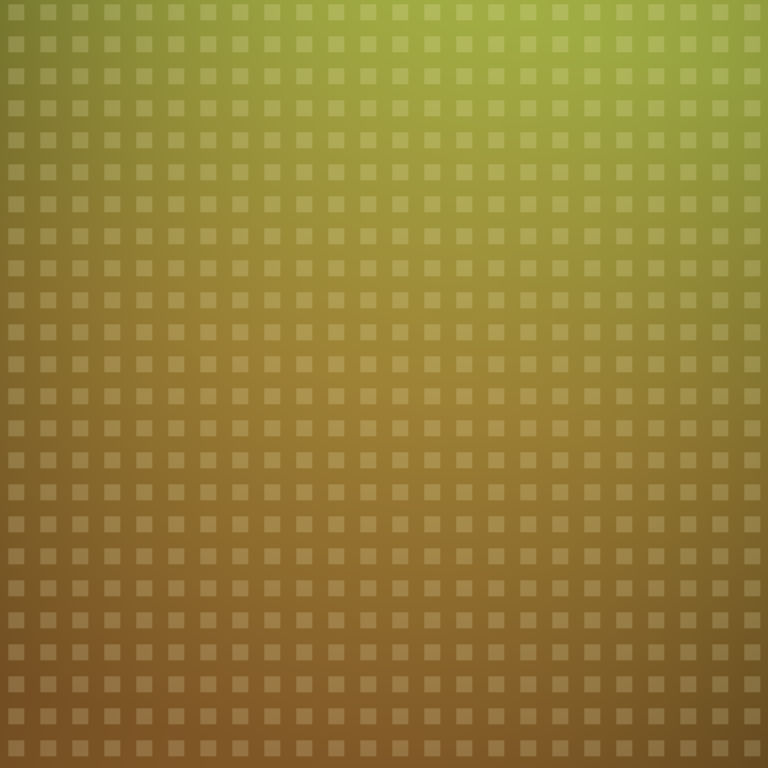
Write a WebGL 1 fragment shader that draws this pattern.

```glsl
precision mediump float;

uniform vec2 u_resolution;

#define REPEATS 24.0
#define SQUARE_HALF 0.25
#define SQUARE_CENTER vec2(0.51, 0.615)
#define SQUARE_TINT vec3(0.98, 0.96, 0.78)
#define SQUARE_ALPHA 0.18
#define LOW_COLOR vec3(0.50, 0.34, 0.15)
#define MID_COLOR vec3(0.62, 0.51, 0.21)
#define HIGH_COLOR vec3(0.63, 0.68, 0.265)
#define TILT 0.245
#define SIDE_SHADE 0.70

// Tilted three-stop gradient, darkening away from its central axis
vec3 background(vec2 uv) {
  vec2 axis = vec2(sin(TILT), cos(TILT));
  vec2 fromCenter = uv - 0.5;
  float along = clamp(dot(fromCenter, axis) + 0.5, 0.0, 1.0);
  float across = dot(fromCenter, vec2(axis.y, -axis.x));
  vec3 color = mix(LOW_COLOR, MID_COLOR, clamp(along * 2.0, 0.0, 1.0));
  color = mix(color, HIGH_COLOR, clamp(along * 2.0 - 1.0, 0.0, 1.0));
  return color * (1.0 - SIDE_SHADE * across * across);
}

// Coverage of the square in each grid cell
float squareGrid(vec2 uv, vec2 pixel) {
  vec2 cell = fract(uv * REPEATS);
  vec2 edgeDistance = SQUARE_HALF - abs(cell - SQUARE_CENTER);
  vec2 coverage = clamp(edgeDistance / (pixel * REPEATS) + 0.5, 0.0, 1.0);
  return coverage.x * coverage.y;
}

void main() {
  vec2 uv = gl_FragCoord.xy / u_resolution;
  float square = squareGrid(uv, 1.0 / u_resolution);
  vec3 color = mix(background(uv), SQUARE_TINT, SQUARE_ALPHA * square);
  gl_FragColor = vec4(color, 1.0);
}
```
